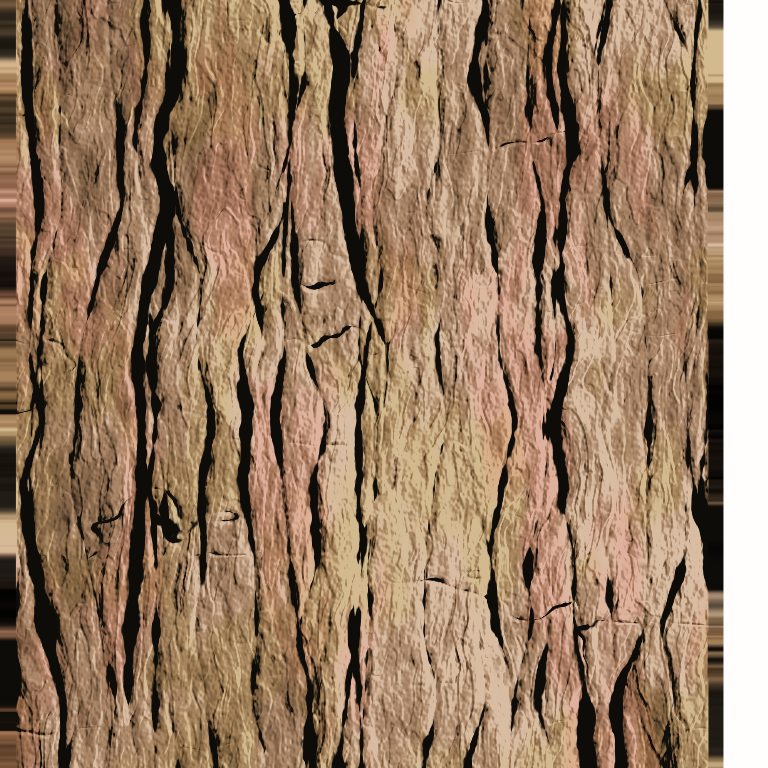
This texture is drawn by a three.js fragment shader. Its source:

```glsl
varying vec2 vUv;

const vec3 SHADOW = vec3(0.07, 0.06, 0.04);
const vec3 UMBER = vec3(0.34, 0.26, 0.18);
const vec3 BROWN = vec3(0.53, 0.40, 0.29);
const vec3 TAN = vec3(0.67, 0.53, 0.41);
const vec3 PALE = vec3(0.85, 0.74, 0.64);
const vec3 BACKDROP = vec3(1.0, 0.995, 0.99);
const float TRUNK_LEFT = 0.021;
const float TRUNK_RIGHT = 0.922;
const float STRIP_END = 0.942;

float hash(vec2 p) {
  vec3 q = fract(vec3(p.xyx) * 0.1031);
  q += dot(q, q.yzx + 33.33);
  return fract((q.x + q.y) * q.z);
}

float noise(vec2 p) {
  vec2 i = floor(p), f = fract(p);
  f = f * f * (3.0 - 2.0 * f);
  return mix(mix(hash(i), hash(i + vec2(1.0, 0.0)), f.x),
             mix(hash(i + vec2(0.0, 1.0)), hash(i + 1.0), f.x), f.y);
}

float fbm(vec2 p) {
  float sum = 0.0, amp = 0.533;
  for (int i = 0; i < 4; i++) {
    sum += amp * noise(p);
    p = p * 2.03 + vec2(17.3, 9.1);
    amp *= 0.5;
  }
  return sum;
}

// Flat levels joined by steep steps
float terrace(float v, float levels) {
  float t = v * levels;
  return (floor(t) + smoothstep(0.0, 0.15, fract(t))) / levels;
}

// Distance to the nearest of several wandering, broken vertical furrows
float furrows(vec2 p, int count, float width, float breaks, float seed) {
  float d = 1.0;
  for (int i = 0; i < 20; i++) {
    if (i >= count) break;
    float id = float(i) * 7.0 + seed;
    float x = (float(i) + 0.2 + 0.6 * hash(vec2(id, seed))) / float(count);
    x += 0.09 * (noise(vec2(p.y * 2.3, id)) - 0.5);
    x += 0.028 * (noise(vec2(p.y * 11.0, id + 2.0)) - 0.5);
    float w = width * (2.6 * noise(vec2(p.y * breaks, id + 4.0)) - 1.0);
    d = min(d, abs(p.x - x) - w);
  }
  return d;
}

// Cracks of three kinds: deep, fine and crosswise
float cracks(vec2 p) {
  float jag = 0.016 * (fbm(p * vec2(58.0, 27.0)) - 0.47);
  float deep = furrows(p, 7, 0.0092, 4.5, 3.0);
  float fine = furrows(p, 20, 0.0036, 9.0, 51.0);
  float mask = smoothstep(0.6, 0.8, noise(p * vec2(7.0, 6.0) + 40.0));
  float crosswise = 0.3 * abs(fbm(p * vec2(4.5, 8.0) + 8.0) - 0.5) + 0.008 - 0.009 * mask;
  return min(min(deep, fine), crosswise) + jag;
}

vec2 warp(vec2 p) {
  vec2 s = p * vec2(13.0, 8.0);
  return p + vec2(0.04, 0.07) * (vec2(fbm(s), fbm(s + 31.0)) - 0.5);
}

float plateLevel(vec2 q) {
  return terrace(fbm(q * vec2(13.0, 3.6)), 9.0);
}

// Relief of plates, flakes, fibres and grain
float relief(vec2 p, float crack) {
  vec2 q = warp(p);
  float flakes = terrace(fbm(q * vec2(34.0, 9.0) + 7.0), 6.0);
  float fibres = fbm(q * vec2(95.0, 26.0) + 19.0);
  float grain = noise(p * vec2(310.0, 230.0));
  float wall = smoothstep(0.0, 0.01, crack);
  return 2.1 * plateLevel(q) + 1.0 * flakes + 0.5 * fibres + 0.19 * grain + 0.35 * wall;
}

vec3 ramp(float t) {
  vec3 c = mix(SHADOW, UMBER, smoothstep(0.08, 0.32, t));
  c = mix(c, BROWN, smoothstep(0.30, 0.51, t));
  c = mix(c, TAN, smoothstep(0.50, 0.69, t));
  return mix(c, PALE, smoothstep(0.68, 0.88, t));
}

vec3 bark(vec2 p) {
  // Raking light from the upper right
  vec2 toLight = vec2(0.85, 0.53);
  vec2 nearby = p + toLight * 0.0028, farther = p + toLight * 0.007;
  float crack = cracks(p);
  float h = relief(p, crack);
  float slope = h - relief(nearby, cracks(nearby));
  float occlusion = relief(farther, cracks(farther)) - h;

  vec2 q = warp(p);
  float tone = 0.57 + 0.13 * smoothstep(0.1, 0.6, p.x) - 0.08 * smoothstep(0.8, 0.93, p.x);
  tone += 0.40 * (plateLevel(q) - 0.45);
  tone += 0.25 * (fbm(q * vec2(9.0, 4.0) + 61.0) - 0.5);
  tone += 0.45 * (fbm(q * vec2(90.0, 24.0) + 5.0) - 0.5);
  tone += 0.10 * (noise(p * vec2(260.0, 200.0) + 3.0) - 0.5);
  tone += slope * (slope > 0.0 ? 0.75 : 1.15);
  tone -= 0.28 * smoothstep(0.25, 0.5, occlusion);

  // Faint red inner bark and olive lichen
  vec3 color = ramp(tone);
  float red = smoothstep(0.52, 0.72, fbm(q * vec2(17.0, 5.0) + 83.0));
  float olive = smoothstep(0.46, 0.68, fbm(q * vec2(14.0, 8.0) + 29.0));
  color *= mix(vec3(1.0), vec3(1.03, 0.94, 0.96), red);
  color *= mix(vec3(1.0), vec3(0.97, 0.98, 0.87), olive);
  return mix(SHADOW * 0.8, color, smoothstep(-0.0008, 0.0012, crack));
}

void main() {
  // Side strips stretch the trunk rim into level streaks
  vec2 p = vec2(clamp(vUv.x, TRUNK_LEFT, TRUNK_RIGHT), vUv.y);
  vec3 color = bark(p);
  float strip = smoothstep(0.0, 0.001, abs(vUv.x - p.x));
  float band = smoothstep(0.42, 0.58, fbm(vec2(p.x * 90.0, p.y * 13.0)));
  color = mix(color, color * mix(0.15, 1.0, band), strip);
  color = mix(color, BACKDROP, smoothstep(STRIP_END - 0.001, STRIP_END + 0.001, vUv.x));
  gl_FragColor = vec4(color, 1.0);
}
```
